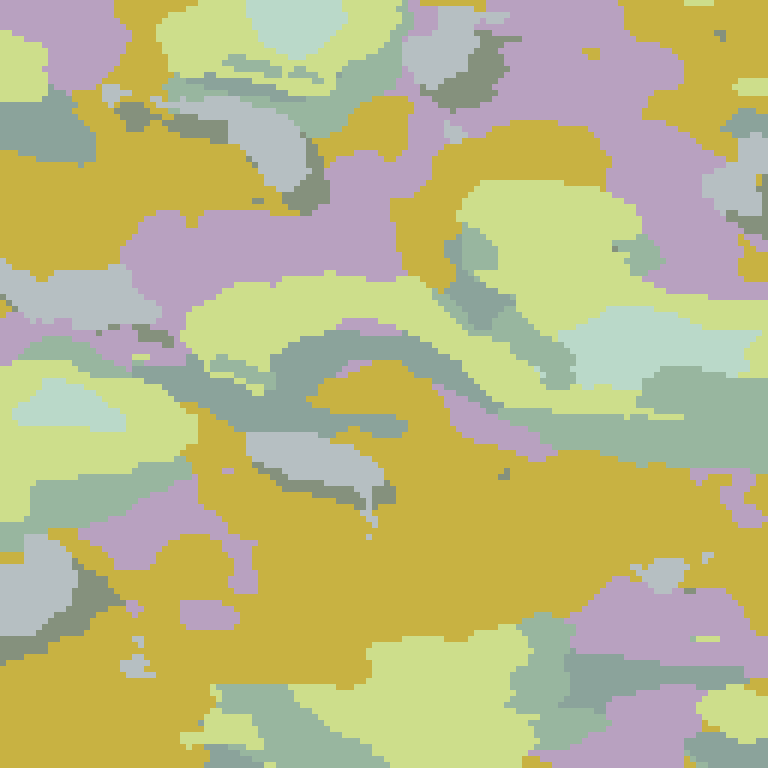
Reproduce this pattern procedurally as a Shadertoy shader.

```glsl
// Blocky flat-coloured patches: ochre ground, lilac areas, lime bands with green fringes, small grey flecks.

// Palette
const vec3 OCHRE = vec3(0.785, 0.700, 0.260);
const vec3 LILAC = vec3(0.720, 0.630, 0.752);
const vec3 LIME  = vec3(0.802, 0.870, 0.545);
const vec3 SAGE  = vec3(0.597, 0.712, 0.622);
const vec3 TEAL  = vec3(0.545, 0.640, 0.607);
const vec3 AQUA  = vec3(0.730, 0.850, 0.790);
const vec3 SLATE = vec3(0.520, 0.570, 0.490);
const vec3 GREY  = vec3(0.715, 0.750, 0.762);

// Layout, in canvas units
const float BLOCKS = 128.0;               // blocks across the canvas
const float TILT = 0.20;                  // downward slope of the bands, radians
const vec2 LIME_FREQ   = vec2(2.2, 4.0);
const vec2 LILAC_FREQ  = vec2(2.7, 3.4);
const vec2 STREAK_FREQ = vec2(2.8, 7.5);
const vec2 FLECK_FREQ  = vec2(5.0, 7.5);
const vec2 FRINGE_SHIFT = vec2(-0.02, 0.05);
const vec2 SLATE_SHIFT  = vec2(-0.035, 0.025);

// Thresholds, in standard deviations of the noise
const float LIME_LEVEL   = 0.63;
const float AQUA_LEVEL   = 1.85;
const float STREAK_LEVEL = 1.00;
const float FRINGE_LEVEL = 0.60;
const float LILAC_LEVEL  = 0.41;
const float GREY_LEVEL   = 1.68;
const float SLATE_LEVEL  = 1.70;

const int OCTAVES = 4;
const float GAIN = 0.42;
const float NOISE_DEVIATION = 0.238;      // deviation of the octave sum

// Unit gradient at a lattice point
vec2 gradient(vec2 cell) {
    vec3 h = fract(cell.xyx * vec3(0.1031, 0.1030, 0.0973));
    h += dot(h, h.yzx + 33.33);
    float angle = 6.28319 * fract((h.x + h.y) * h.z);
    return vec2(cos(angle), sin(angle));
}

float gradientNoise(vec2 p) {
    vec2 i = floor(p), f = p - i;
    vec2 u = f * f * f * (f * (f * 6.0 - 15.0) + 10.0);
    vec2 e = vec2(1.0, 0.0);
    float a = dot(gradient(i), f);
    float b = dot(gradient(i + e.xy), f - e.xy);
    float c = dot(gradient(i + e.yx), f - e.yx);
    float d = dot(gradient(i + e.xx), f - e.xx);
    return mix(mix(a, b, u.x), mix(c, d, u.x), u.y);
}

// Octave sum scaled to unit deviation
float field(vec2 p, float seed) {
    p += seed * vec2(17.13, 31.71);
    float sum = 0.0, amplitude = 1.0;
    for (int i = 0; i < OCTAVES; i++) {
        sum += amplitude * gradientNoise(p);
        p = p * 2.0 + 5.37;
        amplitude *= GAIN;
    }
    return sum / NOISE_DEVIATION;
}

vec3 patchColour(vec2 uv) {
    // Snap to blocks, then lean the bands
    vec2 p = (floor(uv * BLOCKS) + 0.5) / BLOCKS;
    float c = cos(TILT), s = sin(TILT);
    p = mat2(c, s, -s, c) * p;

    float lime = field(p * LIME_FREQ, 1.0);
    float streak = field(p * STREAK_FREQ, 2.0);

    // Ground and lilac areas
    vec3 colour = field(p * LILAC_FREQ, 3.0) > LILAC_LEVEL ? LILAC : OCHRE;

    // Green fringe hanging below the lime bands
    float fringe = field((p + FRINGE_SHIFT) * LIME_FREQ, 1.0) + 0.4 * streak;
    if (fringe > FRINGE_LEVEL)
        colour = gradientNoise(p * LILAC_FREQ + 71.4) > 0.0 ? SAGE : TEAL;

    // Lime bands with aqua cores and sage streaks
    if (lime > LIME_LEVEL) {
        colour = lime > AQUA_LEVEL ? AQUA : LIME;
        if (streak > STREAK_LEVEL) colour = SAGE;
    }

    // Small flecks, rarer on the lime: slate beside grey
    float avoidLime = 0.5 * lime;
    float slate = field((p + SLATE_SHIFT) * FLECK_FREQ, 4.0) - avoidLime;
    float grey = field(p * FLECK_FREQ, 4.0) - avoidLime;
    if (slate > SLATE_LEVEL * 1.12) colour = SLATE;
    if (grey > GREY_LEVEL * 1.12) colour = GREY;
    return colour;
}

void mainImage(out vec4 fragColor, in vec2 fragCoord) {
    // Four samples per pixel smooth the block edges
    vec3 sum = vec3(0.0);
    for (int i = 0; i < 4; i++) {
        vec2 offset = vec2(i & 1, i >> 1) * 0.5 - 0.25;
        sum += patchColour((fragCoord + offset) / iResolution.y);
    }
    fragColor = vec4(sum * 0.25, 1.0);
}
```
